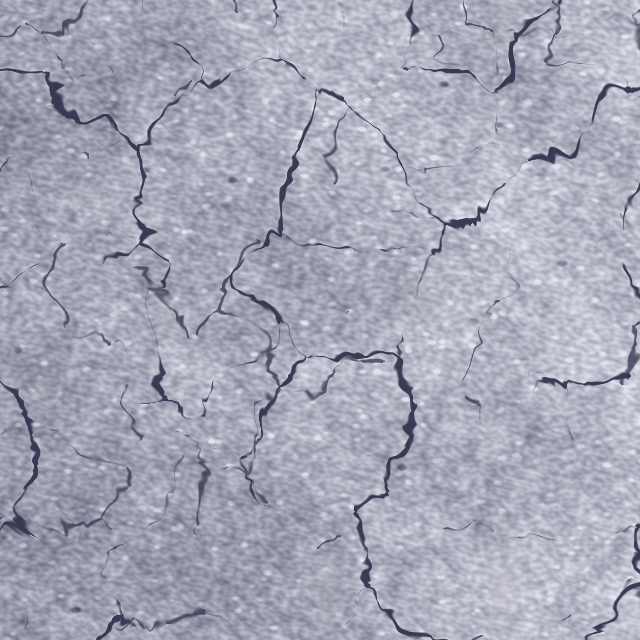
Write a WebGL 2 fragment shader that draws this texture.

```glsl
#version 300 es
precision highp float;
// Weathered blue-grey asphalt with streaky grain, pale stones and jagged dark cracks.

uniform vec2 u_resolution;
out vec4 fragColor;

const float SOFTNESS = 0.0017;

vec2 hash2(vec2 p) {
    vec3 q = fract(p.xyx * vec3(0.1031, 0.1030, 0.0973));
    q += dot(q, q.yzx + 33.33);
    return fract((q.xx + q.yz) * q.zy);
}

vec2 gradient(vec2 cell) {
    float angle = 6.2832 * hash2(cell + 71.0).x;
    return vec2(cos(angle), sin(angle));
}

float gradientNoise(vec2 p) {
    vec2 i = floor(p), f = fract(p);
    vec2 u = f * f * f * (f * (f * 6.0 - 15.0) + 10.0);
    float a = dot(gradient(i), f);
    float b = dot(gradient(i + vec2(1, 0)), f - vec2(1, 0));
    float c = dot(gradient(i + vec2(0, 1)), f - vec2(0, 1));
    float d = dot(gradient(i + vec2(1, 1)), f - vec2(1, 1));
    return mix(mix(a, b, u.x), mix(c, d, u.x), u.y);
}

vec2 warp(vec2 p, float frequency, float amount) {
    vec2 q = p * frequency;
    return p + amount * vec2(gradientNoise(q + 17.3), gradientNoise(q + 59.7));
}

// Distance to the nearest cell border (x) and a random value of that border (y).
vec2 cellBorder(vec2 p) {
    vec2 base = floor(p), nearCell = base, toNear = vec2(0.0);
    float nearest = 1e3;
    for (int y = -1; y <= 1; y++)
    for (int x = -1; x <= 1; x++) {
        vec2 cell = base + vec2(x, y);
        vec2 r = cell + hash2(cell) - p;
        if (dot(r, r) < nearest) {
            nearest = dot(r, r);
            nearCell = cell;
            toNear = r;
        }
    }
    vec2 border = vec2(1e3, 0.0);
    for (int y = -2; y <= 2; y++)
    for (int x = -2; x <= 2; x++) {
        if (x == 0 && y == 0) continue;
        vec2 cell = nearCell + vec2(x, y);
        vec2 r = cell + hash2(cell) - p;
        float d = dot(0.5 * (toNear + r), normalize(r - toNear));
        if (d < border.x) border = vec2(d, hash2(cell + nearCell + 131.0).x);
    }
    return border;
}

// Crack coverage: each border gets its own width, with thin and broken stretches.
float cracks(vec2 p, float cells, float maxWidth, float minStrength, float soft) {
    vec2 border = cellBorder(p * cells);
    float strength = smoothstep(minStrength, 1.0, border.y);
    float swell = smoothstep(-0.4, 0.35, gradientNoise(p * 15.0 + cells));
    float nicks = 1.0 + 0.9 * gradientNoise(p * 75.0);
    float width = maxWidth * strength * nicks * (0.2 + 0.8 * swell);
    float d = border.x / cells;
    float visible = smoothstep(0.0002, 0.0018, width);
    return visible * (1.0 - smoothstep(width - soft, width + soft, d));
}

// Soft blobs scattered over a jittered grid; density is the share of filled cells.
float scatter(vec2 p, float cells, float density, float radius, float seed) {
    vec2 q = p * cells, base = floor(q);
    float cover = 0.0;
    for (int y = -1; y <= 1; y++)
    for (int x = -1; x <= 1; x++) {
        vec2 cell = base + vec2(x, y);
        vec2 pick = hash2(cell + seed);
        float size = radius * mix(0.5, 1.0, pick.y);
        float d = length((q - cell - hash2(cell + seed + 43.0)) * vec2(0.75, 1.15));
        float blob = 1.0 - smoothstep(0.3 * size, size, d);
        cover = max(cover, blob * step(pick.x, density) * mix(0.4, 1.0, pick.y));
    }
    return cover;
}

// Fine grain stretched along a gently falling direction.
float grain(vec2 p) {
    vec2 along = normalize(vec2(1.0, -0.25));
    vec2 q = vec2(dot(p, along), dot(p, vec2(-along.y, along.x)));
    float coarse = gradientNoise(q * vec2(46.0, 72.0));
    float fine = gradientNoise(q * vec2(92.0, 150.0) + 31.0);
    return 0.13 * coarse + 0.16 * fine;
}

vec3 slateColor(float value) {
    return vec3(value, value + 0.01, value + 0.13 - 0.09 * value);
}

void main() {
    vec2 p = gl_FragCoord.xy / min(u_resolution.x, u_resolution.y);
    float soft = max(SOFTNESS, 0.7 / min(u_resolution.x, u_resolution.y));

    // Stone surface: broad light, mottling, grain and pale stones
    float tone = 0.665 + 0.11 * (p.x - 0.5) + 0.11 * gradientNoise(p * 3.2 + 5.0);
    tone += 0.07 * gradientNoise(p * 8.0 + 41.0) + 0.09 * gradientNoise(p * 20.0);
    tone += grain(p) + 0.16 * scatter(p, 58.0, 0.2, 0.42, 11.0);
    tone -= 0.3 * scatter(p, 15.0, 0.05, 0.14, 83.0);

    // Dusty pale stains
    float stain = smoothstep(0.3, 0.65, gradientNoise(p * vec2(7.0, 5.0) + 23.0));
    vec3 color = slateColor(clamp(tone, 0.3, 0.88));
    color = mix(color, vec3(0.76, 0.75, 0.78), 0.4 * stain);

    // Wide cracks, hairlines and their worn rims
    vec2 bent = warp(warp(warp(p, 9.0, 0.045), 30.0, 0.017), 70.0, 0.006);
    float wide = cracks(bent, 4.8, 0.0064, 0.02, soft);
    float hair = cracks(bent + 3.7, 8.5, 0.0034, 0.5, soft);
    float rim = cracks(bent + vec2(0.004, -0.005), 4.8, 0.0064, 0.02, 3.0 * soft);
    color += 0.05 * rim * vec3(1.0, 0.95, 0.85);
    color = mix(color, slateColor(0.19), max(0.94 * wide, 0.75 * hair));

    fragColor = vec4(color, 1.0);
}
```
